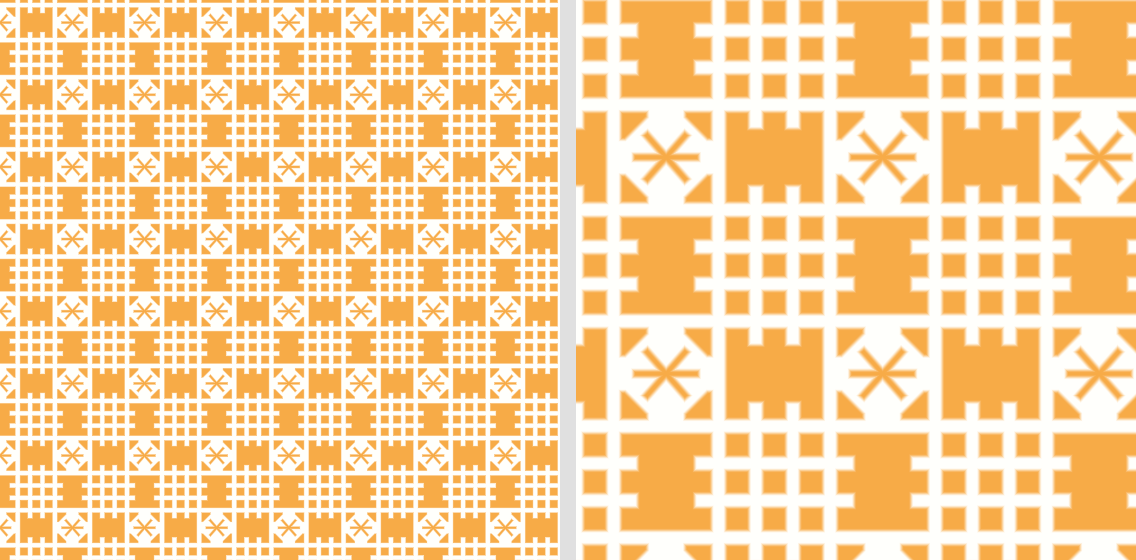
Left, the full canvas; right, a detail of the centre.
This pattern is drawn by a three.js fragment shader. Its source:

```glsl
varying vec2 vUv;

float box(vec2 p, vec2 halfSize) {
  vec2 d = abs(p) - halfSize;
  return max(d.x, d.y);
}

// Solid block with two notches on each of its two opposite sides
float notchedBlock(vec2 p) {
  vec2 notch = abs(p) - vec2(0.086, 0.21);
  return max(box(p, vec2(0.225, 0.21)), -box(notch, vec2(0.032, 0.078)));
}

// Three by three small squares
float squareGrid(vec2 p) {
  vec2 index = clamp(floor(p / 0.171 + 0.5), -1.0, 1.0);
  return box(p - 0.171 * index, vec2(0.054));
}

// Six-armed star framed by four cut corners
float starTile(vec2 p) {
  vec2 a = abs(p);
  vec2 dir = vec2(0.66, 0.751);
  vec2 slanted = vec2(dot(a, dir), a.x * dir.y - a.y * dir.x);
  float star = min(box(a, vec2(0.152, 0.016)), box(slanted, vec2(0.148, 0.016)));

  float inner = max(0.087 - a.x, 0.082 - a.y);
  float chamfer = (0.272 - a.x - a.y) * 0.707;
  float corners = max(box(a, vec2(0.21)), max(inner, chamfer));
  return min(star, corners);
}

void main() {
  // One unit per repeat, with a star at every whole coordinate
  vec2 p = vUv * 7.76 + vec2(-0.003, 0.553);
  vec2 onStar = fract(p + 0.5) - 0.5;
  vec2 between = fract(p) - 0.5;

  float shape = starTile(onStar);
  shape = min(shape, notchedBlock(vec2(between.x, onStar.y)));
  shape = min(shape, notchedBlock(vec2(between.y, onStar.x)));
  shape = min(shape, squareGrid(between));

  float ink = 1.0 - smoothstep(-0.012, 0.012, shape);
  vec3 white = vec3(1.0, 1.0, 0.99);
  vec3 orange = vec3(0.97, 0.67, 0.28);
  gl_FragColor = vec4(mix(white, orange, ink), 1.0);
}
```
